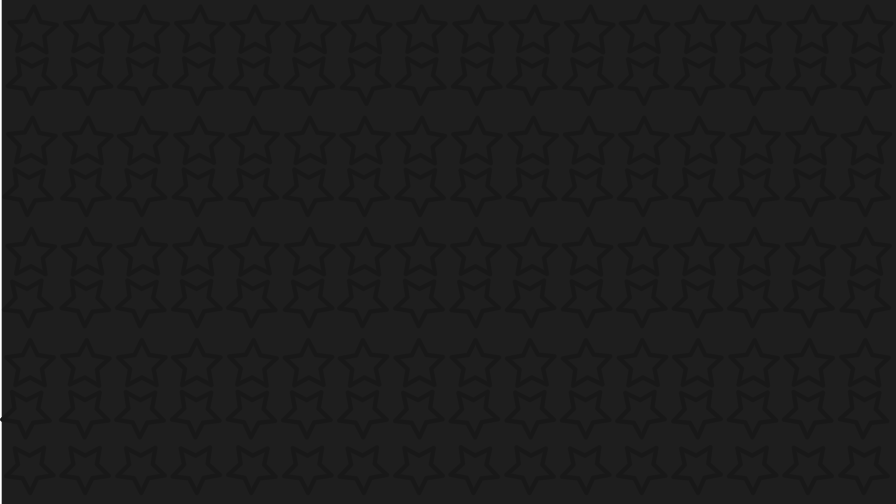
Write a Shadertoy shader that draws this pattern.

```glsl
// Dark wall of outlined five-point stars in rows that alternate upright and inverted.
#define CANVAS_HEIGHT 432.0
#define GRID vec2(16.0, 9.0)
#define PITCH vec2(47.7, 47.65)
#define FIRST_CENTER vec2(28.0, 27.0)
#define STAR_RADIUS 21.3
#define INNER_RATIO 0.5
#define LINE_WIDTH 3.8
#define FLIP_LIFT 7.0
#define MAX_TILT 0.05
#define GROUND vec3(0.116)
#define LINE_COLOR vec3(0.096)
#define EDGE_WIDTH 1.4

float hash(vec2 cell) {
    return fract(sin(dot(cell, vec2(127.1, 311.7))) * 43758.5);
}

// Unsigned distance to the outline of a five-point star with its tip along +y
float starOutline(vec2 p, float radius, float innerRatio) {
    vec2 axis = vec2(cos(radians(36.0)), -sin(radians(36.0)));
    vec2 mirrored = vec2(-axis.x, axis.y);
    p.x = abs(p.x);
    p -= 2.0 * max(dot(axis, p), 0.0) * axis;
    p -= 2.0 * max(dot(mirrored, p), 0.0) * mirrored;
    p.x = abs(p.x);
    p.y -= radius;
    vec2 side = innerRatio * vec2(-axis.y, axis.x) - vec2(0.0, 1.0);
    float along = clamp(dot(p, side) / dot(side, side), 0.0, radius);
    return length(p - side * along);
}

// Distance to the star of one cell, with slight tilt and row drift
float cellStar(vec2 p, vec2 cell) {
    float odd = mod(cell.y, 2.0);
    bool inverted = odd > 0.5 || cell.y > GRID.y - 1.5;
    vec2 center = FIRST_CENTER + cell * PITCH;
    center.x -= 0.35 * cell.y + 0.8 * odd;
    center.x += 0.8 * (hash(cell + 17.0) - 0.5);
    if (inverted) center.y -= FLIP_LIFT;

    // Lower inverted rows start closer to the left edge
    if (odd > 0.5 && cell.x < 0.5 && cell.y > 2.5) center.x -= 2.2;

    float tilt = MAX_TILT * (2.0 * hash(cell) - 1.0);
    vec2 q = mat2(cos(tilt), sin(tilt), -sin(tilt), cos(tilt)) * (p - center);
    if (!inverted) q.y = -q.y;
    return starOutline(q, STAR_RADIUS, INNER_RATIO);
}

void mainImage(out vec4 fragColor, in vec2 fragCoord) {
    // Canvas units, measured down from the top left
    float unit = CANVAS_HEIGHT / iResolution.y;
    vec2 p = vec2(fragCoord.x, iResolution.y - fragCoord.y) * unit;

    // Nearest star among the surrounding cells
    vec2 home = floor((p - FIRST_CENTER) / PITCH + 0.5);
    float dist = CANVAS_HEIGHT;
    for (int j = -1; j <= 1; j++) {
        for (int i = -1; i <= 1; i++) {
            vec2 cell = clamp(home + vec2(i, j), vec2(0.0), GRID - 1.0);
            dist = min(dist, cellStar(p, cell));
        }
    }

    // Pale left edge, with the star lines on top
    float edge = 1.0 - smoothstep(-0.5 * unit, 0.5 * unit, p.x - EDGE_WIDTH);
    float line = 1.0 - smoothstep(-0.6 * unit, 0.6 * unit, dist - 0.5 * LINE_WIDTH);
    vec3 color = mix(GROUND, vec3(1.0), edge);
    color = mix(color, LINE_COLOR, line);
    fragColor = vec4(color, 1.0);
}
```
